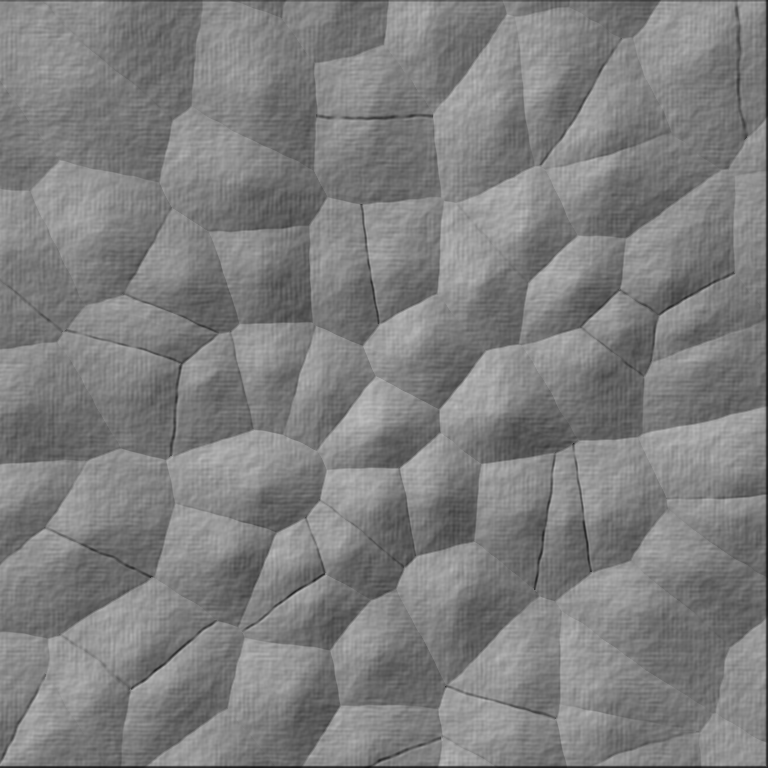
A WebGL 1 fragment shader for this texture:

```glsl
precision highp float;
// Grey embossed relief of irregular stone-like cones with a fine woven grain.
uniform vec2 u_resolution;

vec2 hash2(vec2 p) {
  vec2 k = vec2(dot(p, vec2(127.1, 311.7)), dot(p, vec2(269.5, 183.3)));
  return fract(sin(k) * 43758.55);
}

float cornerSlope(vec2 cell, vec2 offset) {
  float angle = 6.2832 * hash2(cell).x;
  return dot(vec2(cos(angle), sin(angle)), offset);
}

float gradientNoise(vec2 p) {
  vec2 i = floor(p), f = p - i;
  vec2 u = f * f * f * (f * (f * 6.0 - 15.0) + 10.0);
  vec2 x = vec2(1.0, 0.0), y = vec2(0.0, 1.0);
  float low = mix(cornerSlope(i, f), cornerSlope(i + x, f - x), u.x);
  float high = mix(cornerSlope(i + y, f - y), cornerSlope(i + 1.0, f - 1.0), u.x);
  return mix(low, high, u.y);
}

// Cones around scattered peaks: x is the height, y the darkness of the cracks.
vec2 stones(vec2 p) {
  const float density = 5.2;
  // Smaller stones near the middle, slightly ragged joints
  vec2 q = p - vec2(0.55, 0.42);
  q *= 1.42 - 0.62 * length(q);
  q += 0.0022 * vec2(gradientNoise(p * 46.0), gradientNoise(p * 46.0 + 31.7));
  q += 0.008 * vec2(gradientNoise(p * 9.0 + 5.0), gradientNoise(p * 9.0 + 23.0));
  vec2 g = q * density + 20.0;
  vec2 home = floor(g);

  // Two nearest peaks, with two peaks strewn freely in every cell
  float near = 100.0, next = 100.0;
  vec2 nearPeak = vec2(0.0), nextPeak = vec2(0.0);
  vec2 nearId = vec2(0.0), nextId = vec2(0.0);
  for (int j = -2; j <= 2; j++) {
    for (int i = -2; i <= 2; i++) {
      for (int k = 0; k < 2; k++) {
        vec2 cell = home + vec2(float(i), float(j));
        vec2 id = cell + 71.0 * float(k);
        vec2 peak = cell + hash2(id) - g;
        float d = dot(peak, peak);
        if (d < near) {
          next = near; nextPeak = nearPeak; nextId = nearId;
          near = d; nearPeak = peak; nearId = id;
        } else if (d < next) {
          next = d; nextPeak = peak; nextId = id;
        }
      }
    }
  }

  // Rounded cone, lightly folded into facets by the second peak
  float cone = (0.14 * sqrt(next) - sqrt(near + 0.003)) / density;

  // Cracks open between peaks that lie close together
  float gap = max(length(nextPeak - nearPeak), 0.001);
  float joint = (next - near) / (2.0 * gap * density);
  float crack = 1.0 - smoothstep(0.0, 0.0036, joint);
  crack *= 1.0 - smoothstep(0.05, 0.14, gap / density);
  crack *= smoothstep(0.0, 0.6, hash2(nearId + nextId).y);
  crack *= clamp(0.8 + 1.4 * gradientNoise(p * 60.0), 0.0, 1.0);
  return vec2(cone - 0.0042 * crack, crack);
}

// Canvas threads in both directions over rough grain and a broad swell
float grain(vec2 p) {
  float patches = clamp(0.5 + 1.2 * gradientNoise(p * 9.0), 0.1, 0.9);
  vec2 thread = sin(6.2832 * 165.0 * p + 1.6 * gradientNoise(p * 45.0));
  float wear = clamp(0.6 + 1.5 * gradientNoise(p * 36.0 + 4.0), 0.0, 1.0);
  float weave = wear * mix(thread.x, thread.y, patches);
  float streaks = mix(gradientNoise(p * vec2(150.0, 70.0)),
                      gradientNoise(p * vec2(70.0, 150.0) + 17.0), patches);
  return 0.00044 * weave + 0.0016 * streaks
       + 0.0012 * gradientNoise(p * 170.0 + 9.0)
       + 0.0034 * gradientNoise(p * 75.0 + 3.0)
       + 0.006 * gradientNoise(p * 21.0 + 8.0)
       + 0.11 * gradientNoise(p * 3.2 + 2.0);
}

void main() {
  vec2 p = gl_FragCoord.xy / min(u_resolution.x, u_resolution.y);

  // Emboss: height difference along the light from the upper left
  const float reach = 0.0015;
  vec2 toLight = reach * normalize(vec2(-0.68, 0.73));
  vec2 back = stones(p - toLight);
  vec2 front = stones(p + toLight);
  float relief = back.x - front.x + grain(p - toLight) - grain(p + toLight);

  float shade = 0.5 + 0.102 * relief / (2.0 * reach);
  shade -= 0.17 * 0.5 * (back.y + front.y);

  // Thin dark rim along the bottom, right and top
  vec2 size = u_resolution / min(u_resolution.x, u_resolution.y);
  vec2 inset = size - p;
  float rim = 1.0 - smoothstep(0.001, 0.004, min(p.y, inset.x));
  shade *= 1.0 - 0.7 * rim;
  shade *= 1.0 - 0.3 * (1.0 - smoothstep(0.001, 0.003, inset.y));
  gl_FragColor = vec4(vec3(clamp(shade, 0.03, 0.78)), 1.0);
}
```
